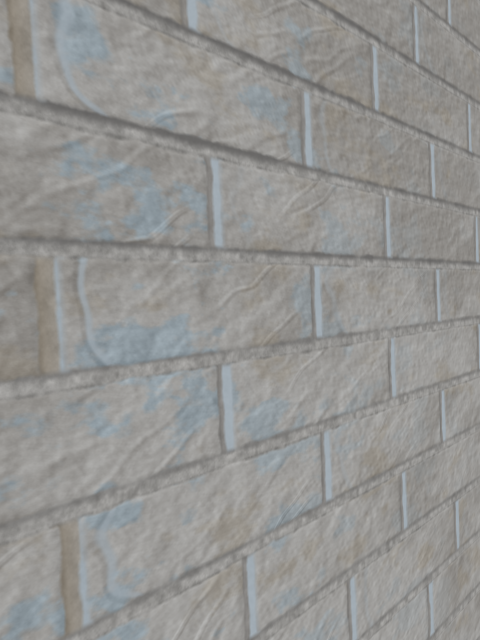
This texture is drawn by a WebGL 2 fragment shader. Its source:

```glsl
#version 300 es
precision highp float;
uniform vec2 u_resolution;
out vec4 outColor;

float hash(vec2 p) {
  return fract(sin(dot(p, vec2(127.1, 311.7))) * 43758.5453);
}

float noise(vec2 p) {
  vec2 i = floor(p), f = fract(p);
  f = f * f * (3.0 - 2.0 * f);
  return mix(mix(hash(i), hash(i + vec2(1, 0)), f.x),
             mix(hash(i + vec2(0, 1)), hash(i + vec2(1, 1)), f.x), f.y);
}

// Centred fractal noise; octaves too fine for the footprint fade out
float fbm(vec2 p, float footprint) {
  float sum = 0.0, amp = 0.5;
  for (int i = 0; i < 5; i++) {
    sum += amp * (noise(p) - 0.5) * (1.0 - smoothstep(0.5, 1.4, footprint));
    p = mat2(0.8, 0.6, -0.6, 0.8) * p * 2.03 + 11.7;
    footprint *= 2.03;
    amp *= 0.6;
  }
  return sum;
}

// Rough plaster with diagonal creases pressed into each brick
float relief(vec2 q, vec2 id, float px, float depth) {
  float rough = fbm((q + id * vec2(7.3, 3.1)) * vec2(4.0, 6.0), px * 4.0);
  float across = q.y + 0.56 * q.x + 0.15 * noise(q * 3.0 + id);
  float fold = noise(vec2(across * 4.0, 0.5 * (q.x - q.y)) + id * 5.0);
  float crease = 1.0 - smoothstep(0.0, 0.12, abs(fold - 0.5));
  float middle = smoothstep(0.7, 1.5, q.x) * (1.0 - smoothstep(2.9, 3.3, q.x));
  return rough + 0.25 * crease * middle * smoothstep(0.3, 0.7, depth);
}

void main() {
  vec2 p = vec2(gl_FragCoord.x, u_resolution.y - gl_FragCoord.y) / u_resolution.y;

  // Wall plane receding to the right, one unit per course
  float depth = max(1.0 - p.x / 1.186, 0.05);
  vec2 wall = vec2(p.x - 0.07 * (p.y - 0.5), p.y - 0.384 - 0.0434 * p.x) / (0.2266 * depth);
  float px = length(fwidth(wall));
  float soft = 0.015 + 0.35 * px;

  // Running bond
  float row = floor(wall.y);
  float odd = mod(row, 2.0);
  float col = (wall.x - 0.36 - 1.78 * odd - 0.008 * row * row * row) / 3.39;
  vec2 id = vec2(floor(col), row);
  vec2 q = vec2(fract(col) * 3.39, fract(wall.y));
  float jointX = q.x > 1.695 ? q.x - 3.39 : q.x;
  float jointY = q.y > 0.5 ? q.y - 1.0 : q.y;
  float upper = 1.0 - smoothstep(-0.5, 1.5, wall.y);

  // Rounded brick with a worn outline
  float wobble = 0.07 * fbm(wall * 4.0, px * 4.0);
  vec2 d = abs(q - vec2(1.695, 0.5)) - vec2(1.575, 0.395);
  float dist = length(max(d, 0.0)) + min(max(d.x, d.y), 0.0) - 0.03 + wobble;
  float face = 1.0 - smoothstep(-soft, soft, dist);

  // Brick face: broad tone, stains, relief light from the left
  vec3 cool = vec3(0.61, 0.65, 0.68);
  float cloud = fbm(wall * vec2(0.8, 1.3) + 4.0, px);
  float tone = 0.6 + 1.7 * cloud + 0.5 * (p.y - 0.4) - 0.3 * smoothstep(0.5, 0.75, p.x);
  vec3 brick = mix(vec3(0.555, 0.545, 0.53), vec3(0.62, 0.615, 0.605), smoothstep(0.1, 0.85, tone));
  float stain = fbm(wall * vec2(1.4, 2.4) + 31.0, px * 2.0);
  brick = mix(brick, vec3(0.55, 0.60, 0.63), 0.9 * smoothstep(0.05, 0.2, stain) * smoothstep(0.3, 0.8, depth));
  brick = mix(brick, vec3(0.57, 0.54, 0.49), 0.5 * smoothstep(0.1, 0.3, -stain));
  float lit = relief(q + vec2(0.05, 0.025), id, px, depth) - relief(q, id, px, depth);
  brick += 0.2 * clamp(lit, -0.4, 0.4) * vec3(0.95, 1.0, 1.03);

  // Curved chip near the left end
  float chip = q.x - 0.29 - 0.9 * (q.y - 0.38) * (q.y - 0.38) - 0.2 * (noise(wall * 4.0) - 0.5);
  float chipAmount = mix(0.9, 0.45 * hash(id), odd) * depth * depth;
  brick = mix(brick, cool, chipAmount * (1.0 - smoothstep(0.01, 0.06 + px, abs(chip))));
  brick -= 0.06 * chipAmount * (1.0 - smoothstep(0.01, 0.05 + px, abs(chip + 0.07)));

  // Edge bevel: pale on top, dim below
  float rim = smoothstep(-0.07, 0.0, dist) * smoothstep(0.35, 0.43, abs(q.y - 0.5));
  brick += rim * (q.y < 0.5 ? 0.03 : -0.05);

  // Grainy mortar bed, a thin shadow line under the course above
  vec3 mortar = vec3(0.585, 0.58, 0.57) + 0.25 * fbm(wall * 12.0, px * 9.0);
  float overhang = 1.0 - smoothstep(-0.05 - soft, -0.03 + soft + 0.03 * upper, jointY - wobble);
  vec3 bed = mix(mortar, vec3(0.41, 0.405, 0.40), overhang * mix(0.55, 1.0, upper));
  float foot = smoothstep(0.04, 0.07, jointY) * (1.0 - smoothstep(0.07, 0.12, jointY));
  bed -= 0.05 * foot;

  // Upright joints: warm hollow on the near side, cool glint on the right
  float near = smoothstep(0.7, 0.95, depth);
  vec3 warm = mix(vec3(0.50, 0.49, 0.48), vec3(0.55, 0.51, 0.45), near);
  vec3 hollow = mix(warm, mortar, 0.3 + 0.3 * smoothstep(-0.1, 0.1, jointX));
  hollow -= 0.06 * (1.0 - smoothstep(-0.1, -0.04, jointX));
  float start = mix(-0.04, 0.05, near);
  float glint = smoothstep(start, start + 0.05 + 0.2 * px, jointX + wobble);
  vec3 upright = mix(hollow, cool + 0.02 * (1.0 - near), glint);
  float between = smoothstep(0.04, 0.11, abs(jointY)) * (1.0 - smoothstep(0.12, 0.18, abs(jointX)));
  vec3 gap = mix(bed, upright, between);

  // Cool light spilling over the brick's left edge, dim right edge
  float side = smoothstep(0.05, 0.13, abs(jointY));
  brick = mix(brick, cool, 0.5 * side * (1.0 - smoothstep(0.09, 0.16, q.x)));
  brick -= 0.04 * side * smoothstep(3.2, 3.3, q.x);

  vec3 color = mix(gap, brick, face);
  color += 0.04 * fbm(p * 110.0, 110.0 / u_resolution.y);
  outColor = vec4(color, 1.0);
}
```
